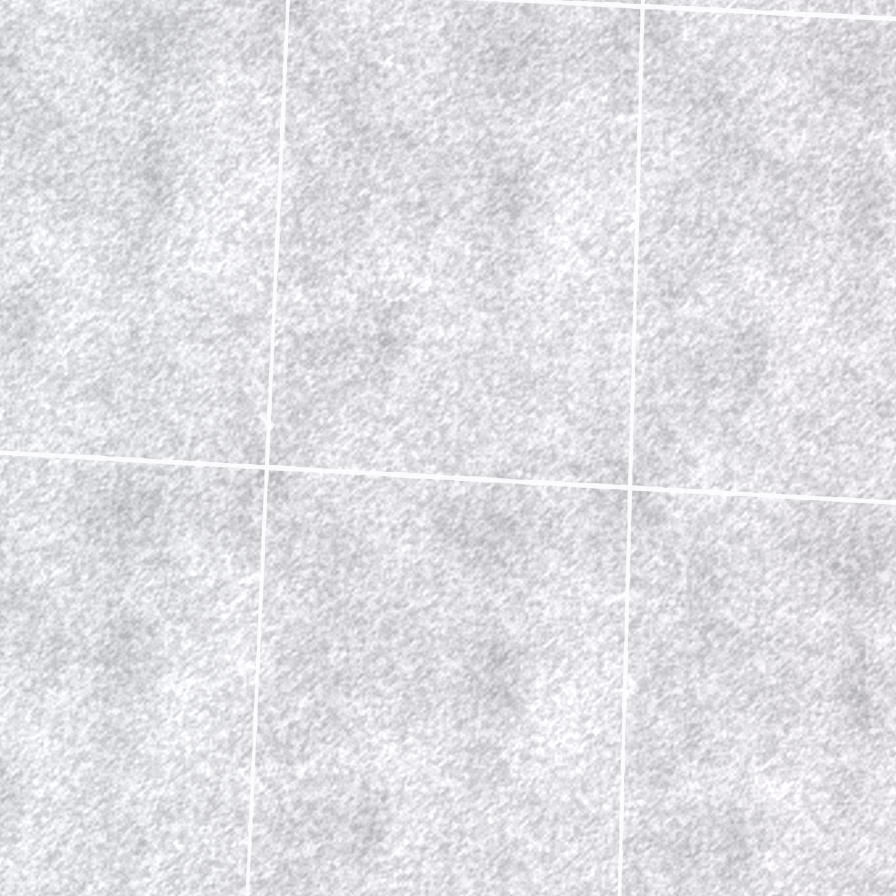
Give the GLSL for this texture, as a Shadertoy shader.

```glsl
// Pale grey mottled stone tiles, slightly skewed, with thin white joints.

float hash(vec2 p) {
    vec3 q = fract(p.xyx * 0.1031);
    q += dot(q, q.yzx + 33.33);
    return fract((q.x + q.y) * q.z);
}

// Value noise that repeats after the given number of cells
float noise(vec2 p, vec2 period) {
    vec2 cell = floor(p), f = fract(p);
    f = f * f * (3.0 - 2.0 * f);
    vec2 a = mod(cell, period), b = mod(cell + 1.0, period);
    return mix(mix(hash(a), hash(vec2(b.x, a.y)), f.x),
               mix(hash(vec2(a.x, b.y)), hash(b), f.x), f.y);
}

// Layered mottling, seamless over one tile
float mottle(vec2 tile) {
    float sum = 0.0, weight = 0.4;
    vec2 cells = vec2(5.0);
    for (int i = 0; i < 5; i++) {
        sum += weight * (noise(tile * cells, cells) - 0.5);
        cells *= 2.0;
        weight *= 0.68;
    }
    return sum;
}

// Soft stain repeated in every tile
float stain(vec2 tile, vec2 center, vec2 radius) {
    vec2 d = (fract(tile - center + 0.5) - 0.5) / radius;
    return exp(-dot(d, d));
}

// Fine slanted fibres
float grain(vec2 p) {
    vec2 along = normalize(vec2(0.75, 0.66));
    vec2 q = vec2(dot(p, along), dot(p, vec2(-along.y, along.x)));
    return 0.17 * (noise(q * vec2(150.0, 270.0), vec2(1024.0)) - 0.5)
         + 0.12 * (noise(p * 340.0 + 7.0, vec2(1024.0)) - 0.5);
}

void mainImage(out vec4 fragColor, in vec2 fragCoord) {
    vec2 p = fragCoord / iResolution.xy;
    float pixel = 1.0 / min(iResolution.x, iResolution.y);

    // Skewed tile grid: joints converge slightly
    vec2 size = vec2(0.4154 - 0.0196 * p.y, 0.533 + 0.007 * p.x);
    vec2 tile = (p - vec2(0.276 + 0.0456 * p.y, 0.495 - 0.056 * p.x)) / size;

    // Stone surface: mottling, stains and pale patches
    vec2 warped = tile + 0.05 * (vec2(noise(tile * 12.0, vec2(12.0)),
                                      noise(tile * 12.0 + 5.0, vec2(12.0))) - 0.5);
    float shade = 0.87 + 0.17 * mottle(tile) + grain(p);
    shade -= 0.065 * stain(warped, vec2(0.62, 0.88), vec2(0.11, 0.07));
    shade -= 0.050 * stain(warped, vec2(0.65, 0.60), vec2(0.07, 0.09));
    shade -= 0.060 * stain(warped, vec2(0.33, 0.29), vec2(0.06, 0.08));
    shade -= 0.040 * stain(warped, vec2(0.09, 0.42), vec2(0.13, 0.05));
    shade -= 0.035 * stain(warped, vec2(0.06, 0.18), vec2(0.08, 0.12));
    shade += 0.050 * stain(warped, vec2(0.35, 0.49), vec2(0.10, 0.08));
    shade += 0.030 * stain(warped, vec2(0.86, 0.55), vec2(0.15, 0.18));
    shade += 0.040 * stain(warped, vec2(0.10, 0.37), vec2(0.07, 0.025));
    shade += 0.100 * stain(warped, vec2(0.985, 0.78), vec2(0.05, 0.009));

    // Cool grey on the left, a hint of violet on the right
    vec3 tint = mix(vec3(0.992, 0.998, 1.015), vec3(1.002, 0.993, 1.015), p.x);
    vec3 color = clamp(shade * tint, 0.0, 1.0);

    // White joints with slightly worn edges
    vec2 gap = abs(fract(tile + 0.5) - 0.5) * size;
    float wear = 0.0012 * (noise(p * 90.0, vec2(1024.0)) - 0.5);
    vec2 halfWidth = vec2(0.0022, 0.0027) + wear;
    vec2 joint = 1.0 - smoothstep(halfWidth - 0.7 * pixel, halfWidth + 0.7 * pixel, gap);
    color = mix(color, vec3(0.99, 0.99, 1.0), 0.95 * max(joint.x, joint.y));

    fragColor = vec4(color, 1.0);
}
```
